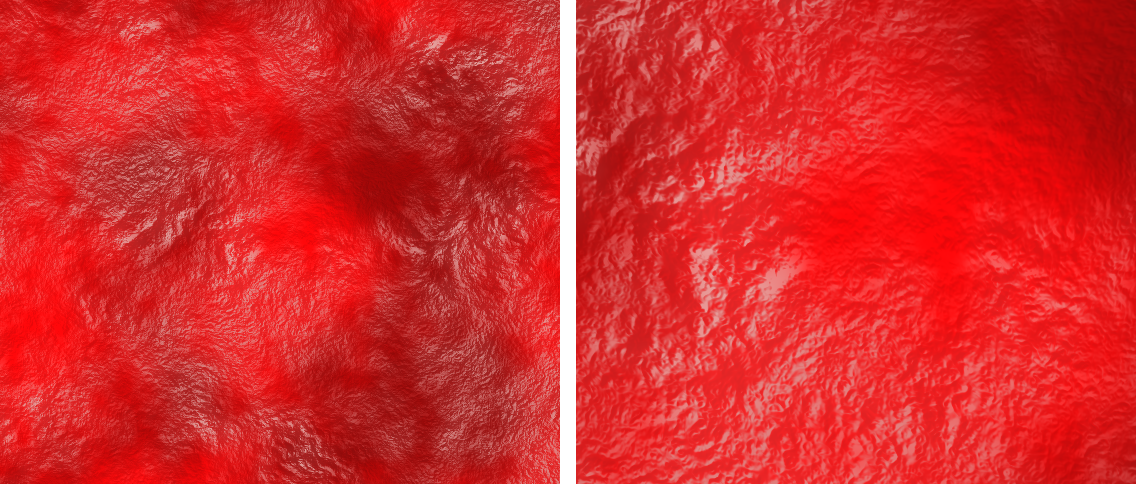
Left, the full canvas; right, a detail of the centre.
This texture is drawn by a WebGL 2 fragment shader. Its source:

```glsl
#version 300 es
precision highp float;
// Crumpled glossy red film: soft red clouds under a veil of fine pale wrinkles.

uniform vec2 u_resolution;
out vec4 fragColor;

const vec3 DEEP_RED = vec3(0.61, 0.03, 0.03);
const vec3 BRIGHT_RED = vec3(0.99, 0.03, 0.04);
const vec3 SHEEN_COLOR = vec3(0.84, 0.58, 0.57);
const vec3 GLINT_COLOR = vec3(0.97, 0.85, 0.83);
const float LIGHT_ANGLE = 2.1;      // mean direction of the light, radians
const float LIGHT_SWING = 3.2;      // how far it wanders over the film
const float CLOUD_SCALE = 2.3;      // cells per canvas height
const float VEIL_SCALE = 2.6;
const float PATCH_SCALE = 13.0;     // breaks the veil into ragged patches
const float PATCH_DEPTH = 0.45;
const float WRINKLE_SCALE = 13.0;
const float WRINKLE_GAIN = 1.77;    // frequency step between octaves
const int WRINKLE_OCTAVES = 6;
const float BEND = 0.014;
const float SLOPE_STEP = 0.0014;
const float SLOPE_RANGE = 1.75;
const float SIDE_LOSS = 0.5;        // sheen lost by facets turned sideways
const float VEIL_BASE = 0.21;
const float VEIL_FACET = 0.64;
const float SHADE_DEPTH = 0.045;
const mat2 TURN = mat2(0.8, 0.6, -0.6, 0.8);

// Integer hash giving a random gradient in [-1, 1]^2
vec2 randomGradient(vec2 cell) {
    uvec2 v = uvec2(ivec2(cell)) * 1664525u + 1013904223u;
    v.x += v.y * 1664525u;
    v.y += v.x * 1664525u;
    v ^= v >> 16u;
    v.x += v.y * 1664525u;
    v.y += v.x * 1664525u;
    v ^= v >> 16u;
    return vec2(v & 65535u) / 32767.5 - 1.0;
}

float gradientNoise(vec2 p) {
    vec2 i = floor(p), f = p - i;
    vec2 u = f * f * f * (f * (f * 6.0 - 15.0) + 10.0);
    vec2 e = vec2(0.0, 1.0);
    float a = dot(randomGradient(i), f);
    float b = dot(randomGradient(i + e.yx), f - e.yx);
    float c = dot(randomGradient(i + e.xy), f - e.xy);
    float d = dot(randomGradient(i + e.yy), f - e.yy);
    return mix(mix(a, b, u.x), mix(c, d, u.x), u.y);
}

float fbm(vec2 p, int octaves) {
    float sum = 0.0, amp = 1.0;
    for (int k = 0; k < octaves; k++) {
        sum += amp * gradientNoise(p);
        p = TURN * p * 2.03 + 17.3;
        amp *= 0.5;
    }
    return sum;
}

// Creased surface: ridged octaves of similar slope, the coarse ones scaled by fold
float wrinkleHeight(vec2 p, float fold) {
    float sum = 0.0, freq = WRINKLE_SCALE;
    for (int k = 0; k < WRINKLE_OCTAVES; k++) {
        float n = gradientNoise(p * freq + float(k) * 31.7);
        float weight = k < 3 ? fold : 1.0;
        sum -= weight * 2.0 * sqrt(n * n + 0.003) / freq;
        p = TURN * p;
        freq *= WRINKLE_GAIN;
    }
    return sum;
}

void main() {
    vec2 p = gl_FragCoord.xy / u_resolution.y;

    // Bend the domain slightly so that folds flow unevenly
    vec2 bend = vec2(fbm(p * 6.0 + 3.7, 2), fbm(p * 6.0 + 41.2, 2));
    vec2 q = p + BEND * bend;

    // Broad fields: colour, veil cover, fold strength, light direction
    float cloud = smoothstep(-0.4, 0.38, fbm(p * CLOUD_SCALE + 8.4, 3));
    float cover = fbm(q * VEIL_SCALE + 23.6, 4) + PATCH_DEPTH * fbm(q * PATCH_SCALE + 5.1, 4);
    float veil = smoothstep(-0.38, 0.38, cover);
    float foldField = smoothstep(-0.2, 0.4, fbm(q * 2.6 + 57.9, 3));
    float fold = mix(0.4, 1.25, foldField);
    float angle = LIGHT_ANGLE + LIGHT_SWING * fbm(p * 3.0 + 71.3, 2);
    vec2 lightDir = vec2(cos(angle), sin(angle));
    vec2 sideDir = vec2(-lightDir.y, lightDir.x);

    // Slopes of the wrinkles towards the light and across it
    float here = wrinkleHeight(q, fold);
    float ahead = wrinkleHeight(q + lightDir * SLOPE_STEP, fold);
    float aside = wrinkleHeight(q + sideDir * SLOPE_STEP, fold);
    vec2 tilt = (here - vec2(ahead, aside)) / (SLOPE_STEP * SLOPE_RANGE);
    float facing = tilt.x - SIDE_LOSS * (abs(tilt.y) - 0.7);

    // Red body with fine relief
    vec3 color = mix(DEEP_RED, BRIGHT_RED, cloud);
    color *= 1.0 + SHADE_DEPTH * clamp(tilt.x, -2.0, 2.0);

    // Pale veil on facets that face the light
    float facet = smoothstep(-0.8, 1.9, facing);
    color = mix(color, SHEEN_COLOR, veil * (VEIL_BASE + VEIL_FACET * facet));

    // Sparse bright glints where the film is strongly folded
    float glint = smoothstep(0.9, 2.2, facing) * veil * foldField;
    color = mix(color, GLINT_COLOR, 0.5 * glint);

    fragColor = vec4(clamp(color, 0.0, 1.0), 1.0);
}
```
